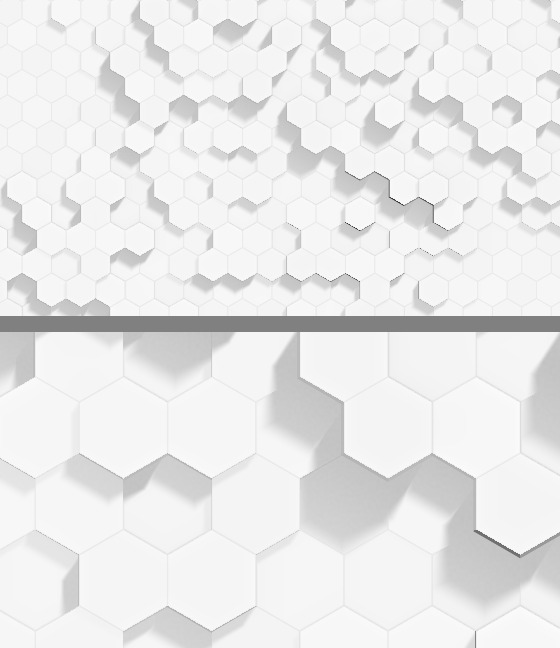
Top, the full canvas; bottom, a detail of the centre.
A Shadertoy shader for this background:

```glsl
// White field of pointy-top hexagonal columns at uneven heights, lit from the upper right.
// Each pixel finds its column, then its neighbours add swept-hexagon shadows,
// thin side walls, pale contact shading and hairline seams.

#define CELLS 19.05                  // columns across the canvas
#define ROW 0.8660254                // row spacing in column widths
#define RELIEF 1.12                  // longest shadow, in column widths
#define LIGHT vec2(0.545, 0.838)     // direction towards the light
#define SEAM 0.003                   // hairline half width
#define WALL 0.034                   // widest visible side wall
#define TOP_COLOR vec3(0.962)
#define SHADOW_COLOR vec3(0.765)
#define SEAM_COLOR vec3(0.865)
#define WALL_COLOR vec3(0.71)
#define DEEP_COLOR vec3(0.20)

float hash(vec2 p) {
    vec3 q = fract(vec3(p.xyx) * 0.1031);
    q += dot(q, q.yzx + 33.33);
    return fract((q.x + q.y) * q.z);
}

vec2 gradient(vec2 p) {
    float a = 6.28318 * hash(p + 17.0);
    return vec2(cos(a), sin(a));
}

float gradientNoise(vec2 p) {
    vec2 i = floor(p), f = p - i, e = vec2(0.0, 1.0);
    vec2 s = f * f * f * (f * (f * 6.0 - 15.0) + 10.0);
    float low = mix(dot(gradient(i), f), dot(gradient(i + e.yx), f - e.yx), s.x);
    float high = mix(dot(gradient(i + e), f - e), dot(gradient(i + 1.0), f - 1.0), s.x);
    return mix(low, high, s.y);
}

// Centre of the hexagon holding p: the nearer of the two adjacent rows
vec2 hexCenter(vec2 p) {
    float row = floor(p.y / ROW);
    vec2 best = vec2(1e3);
    for (int k = 0; k < 2; k++) {
        float r = row + float(k);
        float shift = 0.5 * mod(r, 2.0);
        vec2 c = vec2(floor(p.x - shift + 0.5) + shift, r * ROW);
        if (distance(p, c) < distance(p, best)) best = c;
    }
    return best;
}

// Column height: random steps over a slow drift, strongest along a diagonal
// band and in the lower left corner, flattened in calm areas
float columnHeight(vec2 c) {
    vec2 id = floor(c * vec2(2.0, 1.0 / ROW) + 0.5);
    float band = 1.0 - smoothstep(1.2, 4.0, abs(dot(c - vec2(10.3, 7.5), vec2(0.332, 0.943))));
    float corner = 1.0 - smoothstep(1.5, 4.5, distance(c, vec2(1.7, 1.3)));
    float relief = mix(0.5, 1.0, max(band, corner));
    relief *= smoothstep(1.8, 4.6, length((c - vec2(0.4, 8.0)) * vec2(1.0, 0.9)));
    relief *= smoothstep(1.4, 5.0, distance(c, vec2(18.2, 0.8)));
    float steps = smoothstep(0.1, 0.9, hash(id + 5.0));
    float drift = gradientNoise(c * 0.38 + 3.7);
    return RELIEF * mix(0.03, 1.0, relief) * clamp(0.78 * steps + 0.5 * drift + 0.1, 0.0, 1.0);
}

// Signed distance to a hexagon swept away from the light by len
float sweptHex(vec2 q, float len) {
    float d = abs(dot(q, vec2(-LIGHT.y, LIGHT.x))) - 0.5 / ROW;
    for (int k = 0; k < 6; k++) {
        float a = 1.0471976 * float(k);
        vec2 n = vec2(cos(a), sin(a));
        d = max(d, dot(q, n) - 0.5 - len * max(0.0, -dot(n, LIGHT)));
    }
    return d;
}

void mainImage(out vec4 fragColor, in vec2 fragCoord) {
    float px = CELLS / iResolution.x;
    vec2 p = fragCoord * px - vec2(0.25, 0.02);
    vec2 center = hexCenter(p);
    float height = columnHeight(center);

    float shadow = 0.0, seam = 0.0, wall = 0.0, contact = 0.0, rim = 0.0;
    for (int j = -1; j <= 3; j++)
    for (int i = -2; i <= 2; i++) {
        vec2 offset = vec2(float(i) + 0.5 * mod(float(j), 2.0), float(j) * ROW);
        float span = length(offset);
        if (span < 0.1) continue;
        vec2 q = p - center - offset;
        float rise = columnHeight(center + offset) - height;

        // Shadow softens and fades with its length
        if (rise > 0.0) {
            float reach = max(0.0, -dot(q, LIGHT) - 0.5);
            float soft = px + 0.02 + 0.14 * reach;
            float cover = 1.0 - smoothstep(-soft, soft, sweptHex(q, rise));
            shadow = max(shadow, cover * smoothstep(0.03, 0.5, rise) * (1.0 - 0.35 * min(reach, 1.0)));
        }

        // Shared edges with the six touching columns
        if (span < 1.1) {
            vec2 dir = offset / span;
            float edge = 0.5 - dot(p - center, dir);
            float facing = dot(dir, LIGHT);
            seam = max(seam, 1.0 - smoothstep(SEAM, SEAM + px, edge));
            float lift = smoothstep(0.03, 0.7, rise);
            float width = WALL * lift;
            float side = 1.0 - smoothstep(width - 0.5 * px, width + 0.5 * px, edge);
            wall = max(wall, side * smoothstep(0.0, 0.9, facing) * smoothstep(0.0, 0.2, lift));
            contact = max(contact, lift * exp(-edge * 7.0));
            rim = max(rim, smoothstep(0.05, 0.5, -rise) * exp(-edge * 14.0));
        }
    }

    // Tops, shading, seams and walls; walls turn almost black low in the middle
    vec3 color = TOP_COLOR + 0.012 * (hash(center * 2.0) - 0.5);
    color += 0.018 * rim - 0.02 * contact;
    float grain = gradientNoise(p * 22.0) * 0.012;
    color = mix(color, SHADOW_COLOR + grain, shadow);
    color = mix(color, SEAM_COLOR, seam * 0.45 * (1.0 - shadow));
    float deep = 1.0 - smoothstep(1.2, 3.6, length((center - vec2(12.0, 2.4)) * vec2(0.8, 1.2)));
    color = mix(color, mix(WALL_COLOR, DEEP_COLOR, deep), wall);
    fragColor = vec4(color, 1.0);
}
```
